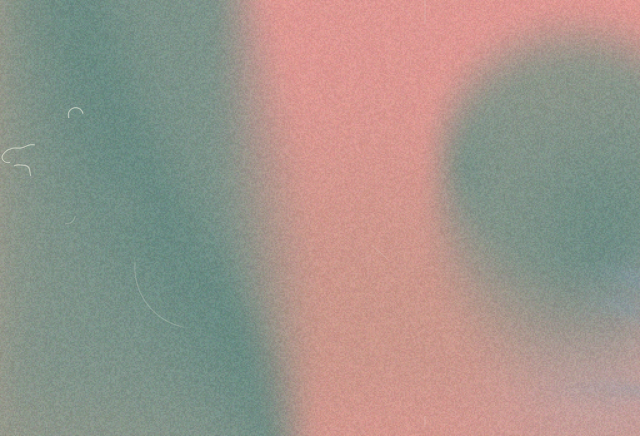
Write a WebGL 1 fragment shader that draws this background.

```glsl
precision highp float;
// Grainy film background: soft teal band and teal disc over a rose field, with dust and hairs.
uniform vec2 u_resolution;

const vec3 ROSE_TOP = vec3(0.870, 0.595, 0.575);
const vec3 ROSE_LOW = vec3(0.795, 0.590, 0.545);
const vec3 SAGE = vec3(0.490, 0.575, 0.540);
const vec3 DEEP_TEAL = vec3(0.405, 0.540, 0.510);
const vec3 WARM_GREY = vec3(0.590, 0.595, 0.545);
const vec3 LILAC = vec3(0.740, 0.635, 0.635);
const vec3 BLUE_LEAK = vec3(0.500, 0.610, 0.670);
const vec3 HAIR = vec3(0.880, 0.890, 0.830);
const vec2 DISC_CENTER = vec2(1.325, 0.617);
const float DISC_RADIUS = 0.305;
const float GRAIN_ROWS = 348.0;
const float GRAIN_LUMA = 0.070;
const float GRAIN_CHROMA = 0.045;
const float HAIR_WIDTH = 0.0006;

float hash(vec2 p) {
  vec3 q = fract(p.xyx * vec3(0.1031, 0.1030, 0.0973));
  q += dot(q, q.yzx + 33.33);
  return fract((q.x + q.y) * q.z);
}

float valueNoise(vec2 p) {
  vec2 cell = floor(p), f = fract(p);
  f *= f * (3.0 - 2.0 * f);
  return mix(mix(hash(cell), hash(cell + vec2(1.0, 0.0)), f.x),
             mix(hash(cell + vec2(0.0, 1.0)), hash(cell + 1.0), f.x), f.y);
}

float glow(vec2 p, vec2 center, vec2 size) {
  vec2 q = (p - center) / size;
  return exp(-dot(q, q));
}

float stroke(float d) {
  return 1.0 - smoothstep(0.0, HAIR_WIDTH + 0.9 / u_resolution.y, d);
}

float segment(vec2 p, vec2 a, vec2 b) {
  vec2 ab = b - a;
  return stroke(length(p - a - ab * clamp(dot(p - a, ab) / dot(ab, ab), 0.0, 1.0)));
}

// Part of a ring around the unit direction "facing"; spread is the cosine of its half angle.
float arc(vec2 p, vec2 center, float radius, vec2 facing, float spread) {
  vec2 q = p - center;
  float r = length(q);
  float inside = smoothstep(spread - 0.06, spread + 0.06, dot(q, facing) / max(r, 0.0001));
  return stroke(abs(r - radius)) * inside;
}

vec3 tealBand(vec2 p, float t) {
  float ridge = p.x - (0.17 + 0.27 * t + 0.30 * t * t);
  float width = ridge < 0.0 ? 0.20 : 0.10;
  vec3 color = mix(SAGE, DEEP_TEAL, 0.85 * exp(-ridge * ridge / (width * width)));
  color = mix(color, WARM_GREY, 0.85 * exp(-p.x / 0.07));
  color = mix(color, WARM_GREY, 0.55 * glow(p, vec2(0.10, -0.03), vec2(0.35, 0.13)));
  return mix(color, SAGE, 0.4 * glow(p, vec2(0.285, 0.53), vec2(0.045)));
}

vec3 tealDisc(vec2 p) {
  vec3 color = mix(SAGE, WARM_GREY, 0.25);
  color = mix(color, DEEP_TEAL, 0.70 * glow(p, vec2(1.39, 0.46), vec2(0.16, 0.22)));
  color = mix(color, DEEP_TEAL, 0.35 * glow(p, vec2(1.04, 0.62), vec2(0.07, 0.16)));
  return mix(color, WARM_GREY, 0.45 * glow(p, vec2(1.27, 0.83), vec2(0.25, 0.13)));
}

void main() {
  vec2 p = gl_FragCoord.xy / u_resolution.y;
  p.x *= 1.4713 * u_resolution.y / u_resolution.x;
  float t = 1.0 - p.y;

  // Rose field
  vec3 color = mix(ROSE_TOP, ROSE_LOW, smoothstep(0.05, 0.75, t));
  color = mix(color, ROSE_TOP, 0.5 * glow(p, vec2(1.0, 0.0), vec2(0.4, 0.12)));
  color = mix(color, LILAC, 0.75 * glow(p, vec2(1.40, 0.12), vec2(0.24, 0.20)));

  // Left band
  float bandEdge = 0.555 + 0.115 * t;
  float bandSoft = 0.085 + 0.055 * sin(3.1416 * t) - 0.01 * t;
  float band = 1.0 - smoothstep(-bandSoft, bandSoft, p.x - bandEdge);
  color = mix(color, tealBand(p, t), band);

  // Right disc, crisp on the left and fading out below
  vec2 q = p - DISC_CENTER;
  q.y *= q.y > 0.0 ? 1.03 : 0.78;
  float r = length(q);
  float rise = q.y / max(r, 0.001);
  float discSoft = 0.062 + 0.035 * max(rise, 0.0) + 0.09 * max(-rise, 0.0);
  float disc = 1.0 - smoothstep(-discSoft, discSoft, r - DISC_RADIUS);
  color = mix(color, tealDisc(p), disc);

  // Blue light leaks at the lower right
  float ripple = 0.75 + 0.25 * sin(p.y * 75.0 + 2.0 * sin(p.x * 17.0));
  float leak = 0.55 * glow(p, vec2(1.47, 0.33), vec2(0.10, 0.08));
  leak += 0.30 * glow(p, vec2(1.44, 0.10), vec2(0.12, 0.025));
  color = mix(color, BLUE_LEAK, leak * ripple);

  // Film grain
  vec2 g = p * GRAIN_ROWS - 0.5;
  float luma = valueNoise(g) + 0.25 * valueNoise(g * 0.5 + 71.0) - 0.625;
  vec3 chroma = vec3(valueNoise(g + 137.0), valueNoise(g + 291.0), valueNoise(g + 433.0)) - 0.5;
  color += GRAIN_LUMA * luma + GRAIN_CHROMA * chroma;

  // Hairs and scratches
  vec2 w = p + 0.0015 * sin(p.yx * vec2(190.0, 160.0));
  float bright = arc(p, vec2(0.174, 0.736), 0.017, vec2(-0.3, 0.954), -0.1);
  bright = max(bright, arc(w, vec2(0.021, 0.642), 0.015, vec2(-1.0, 0.0), -0.1));
  bright = max(bright, segment(w, vec2(0.021, 0.657), vec2(0.080, 0.668)));
  bright = max(bright, arc(w, vec2(0.046, 0.598), 0.025, vec2(0.5, 0.866), 0.4));
  float faint = arc(p, vec2(0.450, 0.387), 0.140, vec2(-0.8, -0.6), 0.74);
  faint = max(faint, arc(p, vec2(0.153, 0.507), 0.020, vec2(0.6, -0.8), 0.7));
  faint = max(faint, 0.6 * segment(p, vec2(0.855, 0.437), vec2(0.893, 0.404)));
  faint = max(faint, segment(p, vec2(0.977, 0.945), vec2(0.977, 1.0)));
  faint = max(faint, segment(p, vec2(0.977, 0.022), vec2(0.977, 0.045)));
  color = mix(color, HAIR, max(0.65 * bright, 0.25 * faint));

  gl_FragColor = vec4(clamp(color, 0.0, 1.0), 1.0);
}
```
